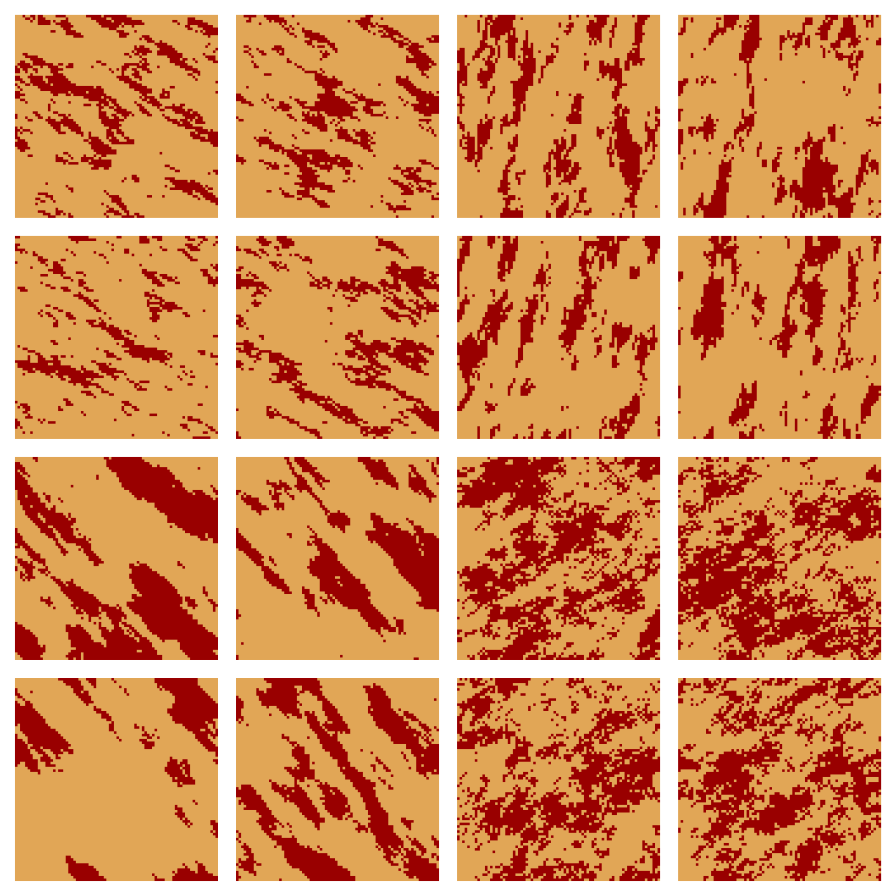
A WebGL 2 fragment shader for this pattern:

```glsl
#version 300 es
precision highp float;
// Four by four grid of square panels, each a two-colour mosaic of streaky thresholded noise.

uniform vec2 u_resolution;
out vec4 fragColor;

const vec3 PAPER = vec3(1.0);
const vec3 SAND = vec3(0.882, 0.651, 0.337);
const vec3 CRIMSON = vec3(0.6, 0.0, 0.0);

const float PANELS = 4.0;         // panels per side
const float PANEL_SIZE = 0.2266;  // share of the canvas
const float PITCH = 0.2467;       // distance between panel origins
const float MARGIN = 0.0167;
const float CELLS = 80.0;         // mosaic cells per panel side
const int OCTAVES = 4;
const float NOISE_DEVIATION = 0.215;
const float PANEL_VARIATION = 0.12;
const float TAU = 6.2831853;

struct Style {
    float angle;   // streak direction in radians
    vec2 stretch;  // coarsest noise size in cells, along and across
    float gain;    // amplitude ratio between octaves
    float grain;   // strength of per-cell speckle
    float cutoff;  // threshold in standard deviations
};

// One style per quadrant: lower left, lower right, upper left, upper right
const Style STYLES[4] = Style[4](
    Style(-0.84, vec2(60.0, 20.0), 0.65, 0.12, 0.44),
    Style(0.50, vec2(32.0, 18.0), 0.90, 0.50, 0.22),
    Style(-0.47, vec2(34.0, 11.0), 0.85, 0.14, 0.97),
    Style(1.36, vec2(32.0, 12.0), 0.75, 0.14, 0.84)
);

uint mixBits(uint v) {
    v = v * 747796405u + 2891336453u;
    v = ((v >> ((v >> 28u) + 4u)) ^ v) * 277803737u;
    return (v >> 22u) ^ v;
}

float hash(ivec2 p, uint seed) {
    uint h = mixBits(uint(p.x) + mixBits(uint(p.y) + mixBits(seed)));
    return float(h >> 8u) / 16777216.0;
}

float cornerSlope(ivec2 corner, vec2 offset, uint seed) {
    float a = TAU * hash(corner, seed);
    return dot(vec2(cos(a), sin(a)), offset);
}

float gradientNoise(vec2 p, uint seed) {
    ivec2 i = ivec2(floor(p));
    vec2 f = fract(p);
    vec2 s = f * f * f * (f * (f * 6.0 - 15.0) + 10.0);
    float low = mix(cornerSlope(i, f, seed),
                    cornerSlope(i + ivec2(1, 0), f - vec2(1.0, 0.0), seed), s.x);
    float high = mix(cornerSlope(i + ivec2(0, 1), f - vec2(0.0, 1.0), seed),
                     cornerSlope(i + ivec2(1, 1), f - vec2(1.0), seed), s.x);
    return mix(low, high, s.y);
}

// Octaves of stretched noise, scaled to unit deviation
float streaks(vec2 cell, Style style, uint seed) {
    float c = cos(style.angle), s = sin(style.angle);
    vec2 p = vec2(c * cell.x + s * cell.y, c * cell.y - s * cell.x) / style.stretch;
    float sum = 0.0, power = 0.0, amplitude = 1.0;
    for (int i = 0; i < OCTAVES; i++) {
        uint layer = seed * 8u + uint(i);
        vec2 shift = vec2(hash(ivec2(3, 7), layer), hash(ivec2(11, 5), layer));
        sum += amplitude * gradientNoise(p + shift, layer);
        power += amplitude * amplitude;
        amplitude *= style.gain;
        p *= 2.0;
    }
    return sum / (NOISE_DEVIATION * sqrt(power));
}

// 1 for a crimson cell, 0 for a sand one
float inkAt(vec2 cell, Style style, uint seed) {
    cell = clamp(cell, 0.0, CELLS - 1.0);
    float speckle = (hash(ivec2(cell), seed + 900u) - 0.5) * sqrt(12.0);
    float field = streaks(cell, style, seed) + style.grain * speckle;
    field /= sqrt(1.0 + style.grain * style.grain);
    float drift = PANEL_VARIATION * (2.0 * hash(ivec2(1, 2), seed + 500u) - 1.0);
    return step(style.cutoff + drift, field);
}

void main() {
    vec2 grid = (gl_FragCoord.xy / u_resolution - MARGIN) / PITCH;
    vec2 panel = clamp(floor(grid), 0.0, PANELS - 1.0);
    vec2 cell = (grid - panel) * PITCH / PANEL_SIZE * CELLS;
    vec2 footprint = CELLS / (PANEL_SIZE * u_resolution);

    // Share of the pixel inside the panel
    vec2 low = cell - 0.5 * footprint, high = cell + 0.5 * footprint;
    vec2 inside = clamp((min(high, CELLS) - max(low, 0.0)) / footprint, 0.0, 1.0);
    float coverage = inside.x * inside.y;

    vec3 color = PAPER;
    if (coverage > 0.0) {
        Style style = STYLES[int(floor(panel.x / 2.0) + 2.0 * floor(panel.y / 2.0))];
        uint seed = uint(panel.x + PANELS * panel.y) + 17u;

        // Blend the cells beneath the pixel by their overlap
        vec2 base = floor(low);
        vec2 w = clamp((high - base - 1.0) / footprint, 0.0, 1.0);
        float bottom = mix(inkAt(base, style, seed), inkAt(base + vec2(1.0, 0.0), style, seed), w.x);
        float top = mix(inkAt(base + vec2(0.0, 1.0), style, seed), inkAt(base + 1.0, style, seed), w.x);
        color = mix(PAPER, mix(SAND, CRIMSON, mix(bottom, top, w.y)), coverage);
    }
    fragColor = vec4(color, 1.0);
}
```
